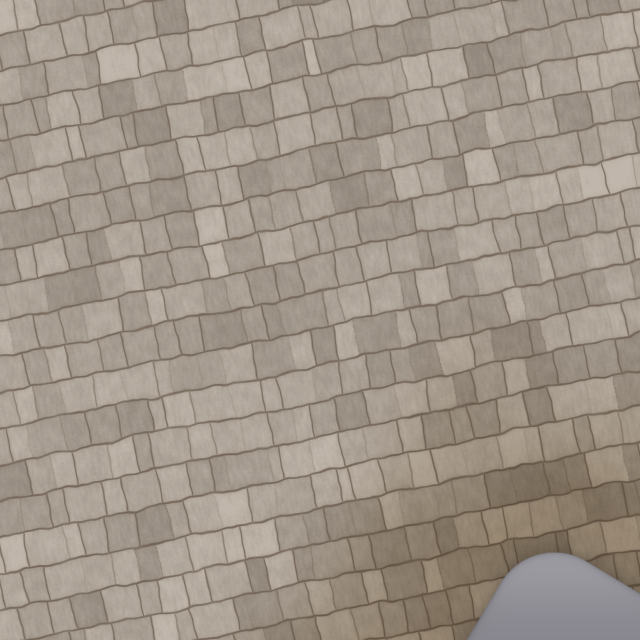
Give the GLSL for this texture, as a WebGL 2 fragment shader.

```glsl
#version 300 es
precision highp float;

uniform vec2 u_resolution;
out vec4 fragColor;

// Layout, in canvas heights
const float TILT = 0.205;
const float ROW_PITCH = 0.0552;
const float ROW_PHASE = 0.18;
const float TILE_PITCH = 0.043;
const float WIDTH_JITTER = 0.34;
const float LEAN = 0.16;
const float ROW_WAVE = 0.0050;
const float ROW_JOINT = 0.0013;
const float SIDE_JOINT = 0.0009;

// Colours
const vec3 STONE_DARK = vec3(0.590, 0.550, 0.505);
const vec3 STONE_LIGHT = vec3(0.745, 0.707, 0.662);
const vec3 JOINT = vec3(0.430, 0.375, 0.320);
const vec3 SHADE = vec3(0.800, 0.755, 0.685);
const vec3 PANEL_LOW = vec3(0.535, 0.530, 0.560);
const vec3 PANEL_HIGH = vec3(0.610, 0.605, 0.630);

// Smooth panel in the lower right corner
const float PANEL_TILT = -0.541;
const vec2 PANEL_CORNER = vec2(0.833, 0.173);
const float PANEL_RADIUS = 0.097;

float hash(vec2 p) {
    vec3 h = fract(vec3(p.xyx) * 0.1031);
    h += dot(h, h.yzx + 33.33);
    return fract((h.x + h.y) * h.z);
}

vec2 gradient(vec2 cell) {
    float angle = 6.2832 * hash(cell + 57.0);
    return vec2(cos(angle), sin(angle));
}

float noise(vec2 p) {
    vec2 i = floor(p), f = p - i;
    vec2 w = f * f * f * (f * (f * 6.0 - 15.0) + 10.0);
    vec2 e = vec2(0.0, 1.0);
    float low = mix(dot(gradient(i), f), dot(gradient(i + e.yx), f - e.yx), w.x);
    float high = mix(dot(gradient(i + e), f - e), dot(gradient(i + e.yy), f - e.yy), w.x);
    return mix(low, high, w.y);
}

// Coordinates along axes turned by an angle
vec2 turn(vec2 p, float angle) {
    float c = cos(angle), s = sin(angle);
    return vec2(c * p.x + s * p.y, c * p.y - s * p.x);
}

// Position of the joint left of a tile, leaning a little over the row height
float jointAt(float index, float row, float height) {
    float shift = hash(vec2(index, row) + 11.0) * 2.0 - 1.0;
    float lean = hash(vec2(index, row) + 83.0) - 0.5;
    return index + WIDTH_JITTER * shift + LEAN * lean * (height - 0.5);
}

float jointStrength(float index, float row) {
    return mix(0.12, 0.85, smoothstep(0.05, 0.6, hash(vec2(index, row) + 29.0)));
}

float line(float d, float halfWidth, float px) {
    return 1.0 - smoothstep(halfWidth - 0.7 * px, halfWidth + px, d);
}

// Negative inside a rounded corner
float panelDistance(vec2 p) {
    vec2 q = turn(p - PANEL_CORNER, PANEL_TILT) * vec2(-1.0, 1.0) + PANEL_RADIUS;
    return length(max(q, 0.0)) + min(max(q.x, q.y), 0.0) - PANEL_RADIUS;
}

vec3 paving(vec2 p, float px) {
    // Wavy rows
    vec2 q = turn(p, TILT);
    float wave = noise(q * 24.0) + 0.5 * noise(q * 58.0) + 1.2 * noise(q * 5.0);
    float v = (q.y + ROW_WAVE * wave) / ROW_PITCH + ROW_PHASE;
    float row = floor(v), height = v - row;
    float rowDist = min(height, 1.0 - height) * ROW_PITCH;

    // Tiles of uneven width
    float u = (q.x + 0.0025 * noise(q * 50.0 + 9.0)) / TILE_PITCH + 7.3 * hash(vec2(row, 5.0));
    float index = floor(u);
    if (u < jointAt(index, row, height)) index -= 1.0;
    else if (u > jointAt(index + 1.0, row, height)) index += 1.0;
    float left = (u - jointAt(index, row, height)) * TILE_PITCH;
    float right = (jointAt(index + 1.0, row, height) - u) * TILE_PITCH;
    float side = left < right ? index : index + 1.0;
    float sideDist = min(left, right);
    float strength = jointStrength(side, row);

    // Tone per tile, in loose patches, with cloudy and streaky wear
    vec2 id = vec2(index, row);
    float tone = 0.12 + 0.78 * hash(id) + 0.45 * noise(id * vec2(0.29, 0.43) + 3.7);
    tone += 0.24 * noise(q * 42.0 + id) + 0.22 * noise(q * vec2(170.0, 60.0) + id);
    tone += 0.14 * noise(q * 230.0);
    vec3 color = mix(STONE_DARK, STONE_LIGHT, clamp(tone, -0.1, 1.05));

    // Soft dirt beside the joints, then the joints
    float dirt = max(exp(-rowDist / 0.0026), strength * exp(-sideDist / 0.0020));
    color = mix(color, JOINT, 0.30 * dirt);
    float breakup = 0.85 + 0.35 * noise(q * 35.0 + 21.0);
    float rowLine = line(rowDist, ROW_JOINT, px) * breakup;
    float sideLine = line(sideDist, SIDE_JOINT, px) * strength;
    return mix(color, JOINT, 0.85 * clamp(max(rowLine, sideLine), 0.0, 1.0));
}

void main() {
    float px = 1.0 / u_resolution.y;
    vec2 p = gl_FragCoord.xy * px;
    float d = panelDistance(p);

    // Warm shade spreading from the panel
    float shade = 1.0 - smoothstep(0.02, 0.42, d + 0.10 * noise(p * 5.0));
    vec3 color = paving(p, px) * mix(vec3(1.0), SHADE, shade);
    color *= 1.0 - 0.16 * exp(-max(d, 0.0) / 0.012);

    // Panel with a darker rim
    vec3 panel = mix(PANEL_LOW, PANEL_HIGH, smoothstep(0.0, 0.13, p.y));
    panel *= 1.0 - 0.18 * exp(min(d, 0.0) / 0.004);
    color = mix(panel, color, smoothstep(-px, px, d));
    fragColor = vec4(color, 1.0);
}
```
